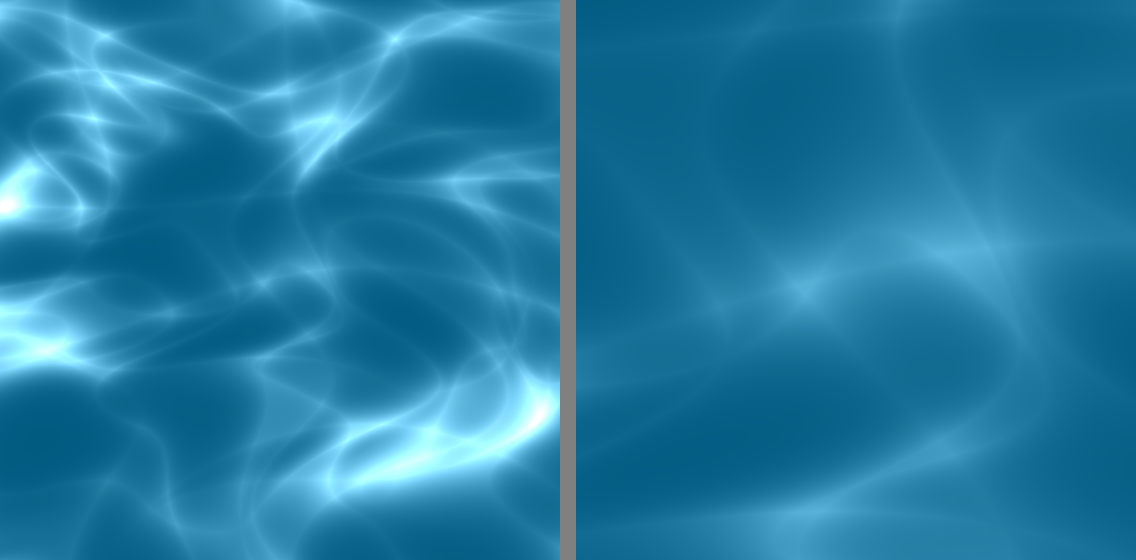
Left, the full canvas; right, a detail of the centre.
A WebGL 2 fragment shader for this texture:

```glsl
#version 300 es
precision highp float;

uniform vec2 u_resolution;
out vec4 fragColor;

#define TAU 6.28318531
#define LAYERS 5
#define PHASE 23.0
#define PHASE_SPREAD 3.5
#define ORIGIN vec2(2.96, 1.33)
#define SPAN vec2(0.66, 0.95)
#define SOFTNESS 1.235
#define LEVEL 1.16
#define CURVE 1.4
#define SHARPNESS 8.0
#define WATER_COLOR vec3(0.0, 0.35, 0.5)

// Bends the position along crossing waves.
vec2 warp(vec2 base, vec2 q, float phase) {
    return base + vec2(sin(phase - q.x) + cos(phase + q.y),
                       cos(phase - q.y) + sin(phase + q.x));
}

// Falls to zero along the folds where light gathers.
float foldDistance(vec2 q, float phase) {
    float a = cos(q.x + phase);
    float b = sin(q.y + phase);
    return abs(a * b) / (SOFTNESS * sqrt(a * a + b * b + 1e-6));
}

// Sums the folds of repeatedly warped layers into a light intensity.
float caustics(vec2 base) {
    vec2 q = base;
    float shade = 1.0;
    for (int n = 0; n < LAYERS; n++) {
        float phase = PHASE * (1.0 - PHASE_SPREAD / float(n + 1));
        q = warp(base, q, phase);
        shade += foldDistance(q, phase);
    }
    shade /= float(LAYERS);
    return pow(max(LEVEL - pow(shade, CURVE), 0.0), SHARPNESS);
}

void main() {
    vec2 uv = gl_FragCoord.xy / u_resolution;
    float light = caustics(uv * SPAN * TAU + ORIGIN);
    fragColor = vec4(clamp(WATER_COLOR + light, 0.0, 1.0), 1.0);
}
```
